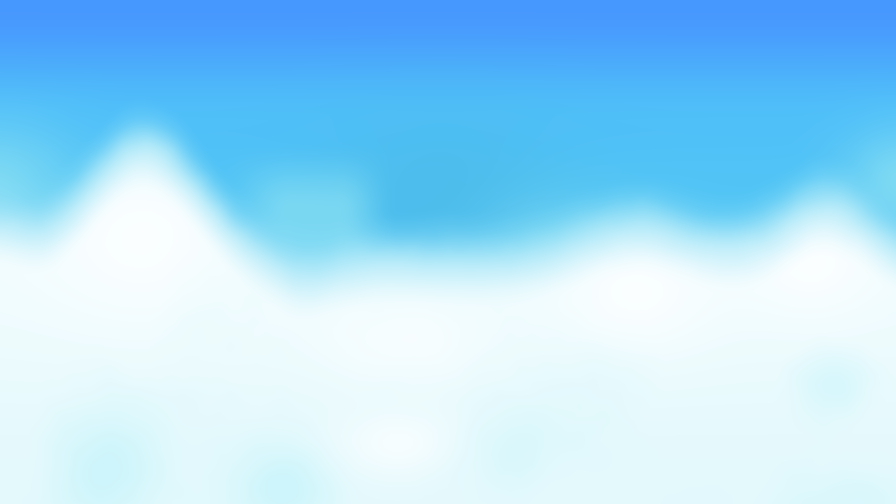
A Shadertoy shader for this background:

```glsl
// Soft white cloud bank under a bright blue sky, with pale cyan haze

float hash(vec2 cell) {
    return fract(sin(dot(cell, vec2(127.1, 311.7))) * 43758.5);
}

float valueNoise(vec2 p) {
    vec2 cell = floor(p), f = fract(p);
    f = f * f * (3.0 - 2.0 * f);
    return mix(mix(hash(cell), hash(cell + vec2(1, 0)), f.x),
               mix(hash(cell + vec2(0, 1)), hash(cell + vec2(1, 1)), f.x), f.y);
}

float fbm(vec2 p) {
    float sum = 0.0, gain = 0.5;
    for (int i = 0; i < 4; i++) {
        sum += gain * valueNoise(p);
        p = p * 2.03 + 7.1;
        gain *= 0.5;
    }
    return sum;
}

// Soft elliptical spot
float glow(vec2 p, vec2 center, vec2 radius) {
    vec2 d = (p - center) / radius;
    return exp(-dot(d, d));
}

// Smooth hill along the cloud skyline
float hill(float x, float center, float width) {
    float d = (x - center) / width;
    return exp(-d * d);
}

void mainImage(out vec4 fragColor, in vec2 fragCoord) {
    vec2 uv = fragCoord / iResolution.xy;
    vec2 p = uv * vec2(1.778, 1.0);
    float wisps = fbm(p * 5.0) - 0.47;

    // Sky gradient, with a deeper pocket between the clouds
    vec3 color = mix(vec3(0.32, 0.77, 0.96), vec3(0.31, 0.75, 0.975), smoothstep(0.6, 0.8, p.y));
    color = mix(color, vec3(0.28, 0.595, 0.995), smoothstep(0.76, 0.99, p.y));
    color = mix(color, vec3(0.29, 0.73, 0.915), 0.8 * glow(p, vec2(0.88, 0.6), vec2(0.25, 0.17)));

    // Cyan haze behind the bank
    float haze = 0.75 * glow(p, vec2(-0.02, 0.63), vec2(0.17, 0.12));
    haze = max(haze, 0.75 * glow(p, vec2(1.79, 0.64), vec2(0.11, 0.1)));
    haze = max(haze, 0.7 * smoothstep(0.79, 0.67, p.x) * smoothstep(0.42, 0.58, p.x)
                         * smoothstep(0.72, 0.58, p.y));
    haze = max(haze, 0.65 * glow(p, vec2(1.12, 0.5), vec2(0.16, 0.1)));
    color = mix(color, vec3(0.55, 0.88, 0.95), haze);

    // Skyline of the white bank
    float skyline = 0.475 + 0.225 * hill(uv.x, 0.16, 0.09)
                  + 0.07 * hill(uv.x, 0.72, 0.1)
                  + 0.11 * hill(uv.x, 0.925, 0.075)
                  + 0.085 * hill(uv.x, -0.01, 0.06)
                  - 0.02 * hill(uv.x, 0.34, 0.04);
    float depth = skyline - p.y + 0.04 * wisps;

    // Bank colour: bright crowns, faintly cyan below
    vec3 cloud = mix(vec3(0.895, 0.975, 0.99), vec3(0.945, 0.988, 0.995), smoothstep(0.05, 0.5, p.y));
    float shade = glow(p, vec2(0.2, 0.06), vec2(0.11, 0.12))
                + glow(p, vec2(0.57, 0.03), vec2(0.1, 0.09))
                + 0.7 * glow(p, vec2(1.65, 0.24), vec2(0.08, 0.07))
                + 0.5 * glow(p, vec2(1.02, 0.1), vec2(0.1, 0.08))
                + 0.5 * glow(p, vec2(1.7, 0.0), vec2(0.14, 0.08));
    cloud = mix(cloud, vec3(0.76, 0.955, 0.98), clamp(0.75 * shade + 0.5 * wisps, 0.0, 1.0));
    float crown = glow(p, vec2(0.28, 0.53), vec2(0.2, 0.17))
                + glow(p, vec2(1.26, 0.42), vec2(0.16, 0.12))
                + glow(p, vec2(1.61, 0.48), vec2(0.13, 0.11))
                + 0.8 * glow(p, vec2(0.8, 0.33), vec2(0.17, 0.1))
                + 0.8 * glow(p, vec2(0.79, 0.12), vec2(0.12, 0.07));
    cloud = mix(cloud, vec3(0.98, 0.995, 1.0), min(crown, 1.0));

    // Blend through cyan into white along the soft edge
    color = mix(color, vec3(0.58, 0.88, 0.965), smoothstep(-0.11, 0.02, depth));
    color = mix(color, cloud, smoothstep(-0.07, 0.1, depth));

    fragColor = vec4(color, 1.0);
}
```
